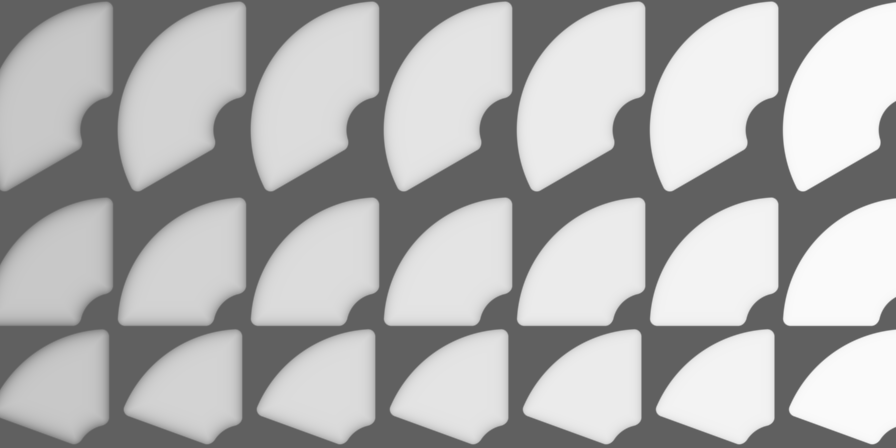
Write a WebGL 1 fragment shader that draws this pattern.

```glsl
precision highp float;
// Three rows of rounded ring sectors (120, 90 and 70 degrees) on dark grey.
// Each row repeats a signed distance shape over seven columns; from left to
// right the faces brighten and their soft edge shading fades.

uniform vec2 u_resolution;

// Lengths are fractions of the canvas height.
#define PITCH 0.297
#define OUTER_RADIUS 0.287
#define INNER_RADIUS 0.073
#define CORNER 0.017
#define TOP_MARGIN 0.003
#define ROW_GAP 0.007
#define BACKGROUND 0.378
#define FACE_DARK 0.785
#define FACE_LIGHT 0.98
#define EDGE_SHADE 0.27
#define SHADE_DEPTH 0.013

// Intersection of two distances with a rounded corner.
float roundMax(float a, float b, float radius) {
  vec2 corner = max(vec2(a, b) + radius, 0.0);
  return min(max(a, b), -radius) + length(corner);
}

// Ring sector opening counter-clockwise from straight up.
float sectorDistance(vec2 p, float angle) {
  float r = length(p);
  float ring = max(r - OUTER_RADIUS, INNER_RADIUS - r);
  float wedge = max(p.x, dot(p, -vec2(cos(angle), sin(angle))));
  return roundMax(ring, wedge, CORNER);
}

// Sector angle of a row, counted from the top.
float rowAngle(int row) {
  return radians(row == 0 ? 120.0 : (row == 1 ? 90.0 : 70.0));
}

void main() {
  vec2 p = gl_FragCoord.xy / u_resolution.y;
  float pixel = 1.0 / u_resolution.y;

  // Columns are counted from the middle of the canvas.
  float x = p.x - 0.5 * u_resolution.x / u_resolution.y;
  float column = floor(x / PITCH + 0.5);
  x -= column * PITCH;

  // Stack the rows downward, each as tall as its sector.
  float dist = 1.0;
  float top = 1.0 - TOP_MARGIN;
  for (int row = 0; row < 3; row++) {
    float angle = rowAngle(row);
    float width = OUTER_RADIUS * (angle < radians(90.0) ? sin(angle) : 1.0);
    float drop = -cos(angle) * (row == 2 ? INNER_RADIUS : OUTER_RADIUS);
    vec2 center = vec2(0.5 * width, top - OUTER_RADIUS);
    dist = min(dist, sectorDistance(vec2(x, p.y) - center, angle));
    top = center.y - drop - ROW_GAP;
  }

  // Face tone and edge shading vary by column.
  float t = clamp((column + 3.0) / 6.0, 0.0, 1.0);
  float face = mix(FACE_DARK, FACE_LIGHT, pow(t, 0.85));
  float depth = max(-dist, 0.0) / (SHADE_DEPTH * mix(1.0, 0.45, t));
  face -= EDGE_SHADE * mix(1.0, 0.15, t) * exp(-depth);

  float coverage = 1.0 - smoothstep(-pixel, pixel, dist);
  gl_FragColor = vec4(vec3(mix(BACKGROUND, face, coverage)), 1.0);
}
```
